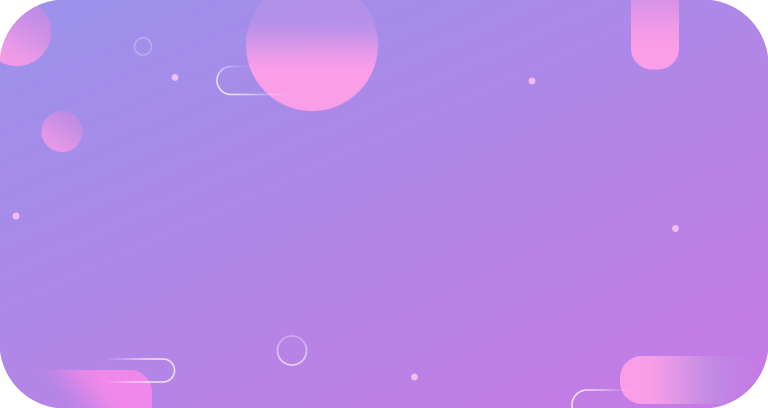
This background is drawn by a Shadertoy shader. Its source:

```glsl
// Violet gradient card with rounded white corners, decorated with fading
// pink discs and pills, thin outlined capsules, rings and small dots.
// Signed distances give each outline; soft ramps give each colour fade.

#define CANVAS_WIDTH 7.68
#define CORNER_RADIUS 0.65
#define LINE_HALF_WIDTH 0.008
#define DOT_RADIUS 0.034
#define BLUE_VIOLET vec3(0.605, 0.575, 0.922)
#define ORCHID vec3(0.780, 0.478, 0.892)
#define PINK vec3(0.985, 0.620, 0.908)
#define HOT_PINK vec3(0.940, 0.535, 0.912)
#define MAUVE vec3(0.750, 0.550, 0.895)
#define DOT_COLOR vec3(0.950, 0.740, 0.940)

const vec2 DOTS[5] = vec2[5](
    vec2(1.75, 0.775), vec2(5.32, 0.81), vec2(0.16, 2.16),
    vec2(6.755, 2.285), vec2(4.145, 3.77));

float pixelSize;

float cover(float dist) {
    return clamp(0.5 - dist / pixelSize, 0.0, 1.0);
}

float stroke(float dist) {
    return cover(abs(dist) - LINE_HALF_WIDTH);
}

float disc(vec2 p, vec2 center, float radius) {
    return length(p - center) - radius;
}

// Rounded box given by its two opposite corners
float roundBox(vec2 p, vec2 low, vec2 high, float radius) {
    vec2 q = abs(p - 0.5 * (low + high)) - 0.5 * (high - low) + radius;
    return length(max(q, 0.0)) + min(max(q.x, q.y), 0.0) - radius;
}

// Disc shaded from mauve at the upper right to pink at the lower left
void shadedDisc(inout vec3 color, vec2 p, vec2 center, float radius, float pinkness) {
    vec2 q = (p - center) / radius;
    float ramp = smoothstep(-1.2, 1.2, q.y - 0.6 * q.x);
    vec3 fill = mix(MAUVE, PINK, ramp * pinkness);
    color = mix(color, fill, cover(length(q) * radius - radius));
}

void mainImage(out vec4 fragColor, in vec2 fragCoord) {
    // Canvas units, with y growing downward from the top edge
    pixelSize = CANVAS_WIDTH / iResolution.x;
    vec2 size = iResolution.xy * pixelSize;
    vec2 p = vec2(fragCoord.x, iResolution.y - fragCoord.y) * pixelSize;

    // Diagonal backdrop
    vec2 uv = p / size;
    vec3 color = mix(BLUE_VIOLET, ORCHID, dot(uv, vec2(0.46, 0.54)));

    // Discs
    shadedDisc(color, p, vec2(0.17, 0.32), 0.34, 0.85);
    shadedDisc(color, p, vec2(0.62, 1.315), 0.205, 0.65);
    float sunFade = mix(0.18, 1.0, smoothstep(0.15, 0.76, p.y));
    color = mix(color, PINK, sunFade * cover(disc(p, vec2(3.12, 0.45), 0.66)));

    // Hanging pill at the upper right
    float hanging = roundBox(p, vec2(6.31, -1.0), vec2(6.79, 0.695), 0.21);
    vec3 hangingFill = mix(MAUVE, PINK, smoothstep(-0.4, 0.55, p.y));
    color = mix(color, hangingFill, cover(hanging));

    // Pill fading to the right
    float rightPill = roundBox(p, vec2(6.20, 3.56), vec2(9.0, 4.04), 0.22);
    vec3 rightFill = mix(PINK, MAUVE, smoothstep(6.35, 7.25, p.x));
    float rightFade = 1.0 - smoothstep(6.9, 7.65, p.x);
    color = mix(color, rightFill, rightFade * cover(rightPill));

    // Pill fading to the left along a slanted ramp
    float leftPill = roundBox(p, vec2(-1.0, 3.70), vec2(1.52, 4.25), 0.22);
    float leftFade = smoothstep(0.3, 1.0, p.x - 0.8 * (p.y - 3.70));
    color = mix(color, HOT_PINK, leftFade * cover(leftPill));

    // Outlined capsules, each fading along its length
    float upper = roundBox(p, vec2(2.17, 0.665), vec2(4.0, 0.945), 0.14);
    float upperFade = 1.0 - smoothstep(2.25, 2.98, p.x + 1.3 * (0.945 - p.y));
    float lower = roundBox(p, vec2(1.0, 3.59), vec2(1.745, 3.82), 0.115);
    float lowerFade = smoothstep(0.95, 1.6, p.x);
    float corner = roundBox(p, vec2(5.72, 3.90), vec2(8.0, 4.20), 0.15);
    float cornerFade = 1.0 - smoothstep(5.8, 6.38, p.x);
    float lines = stroke(upper) * upperFade;
    lines = max(lines, stroke(lower) * lowerFade);
    lines = max(lines, stroke(corner) * cornerFade);

    // Rings
    lines = max(lines, 0.35 * stroke(disc(p, vec2(1.43, 0.465), 0.085)));
    float ringFade = mix(0.4, 0.9, smoothstep(3.35, 3.65, p.y));
    lines = max(lines, ringFade * stroke(disc(p, vec2(2.92, 3.505), 0.145)));
    color = mix(color, vec3(1.0), 0.75 * lines);

    // Scattered dots
    for (int i = 0; i < 5; i++) {
        color = mix(color, DOT_COLOR, cover(disc(p, DOTS[i], DOT_RADIUS)));
    }

    // White outside the rounded card
    float card = roundBox(p, vec2(0.0), size, CORNER_RADIUS);
    color = mix(vec3(1.0), color, cover(card - 0.5 * pixelSize));

    fragColor = vec4(color, 1.0);
}
```
